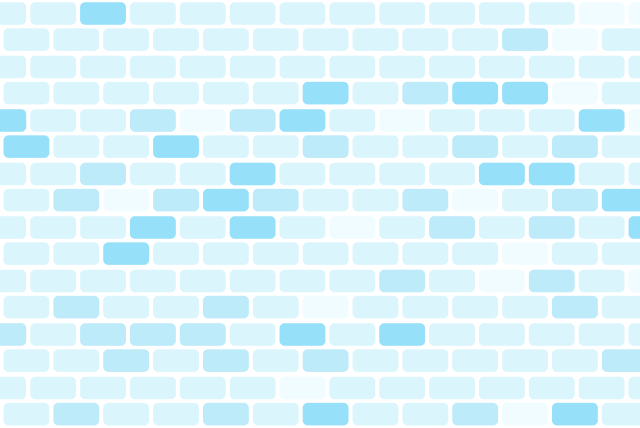
This pattern is drawn by a WebGL 2 fragment shader. Its source:

```glsl
#version 300 es
precision highp float;
// Running-bond wall of rounded pale blue bricks with white joints and scattered tints.

uniform vec2 u_resolution;
out vec4 fragColor;

float hash(ivec2 cell) {
    uvec2 q = uvec2(cell + 64) * uvec2(1597u, 3812u);
    uint n = (q.x ^ (q.y >> 1)) * 74699u;
    n = (n ^ (n >> 15)) * 40503u;
    n = (n ^ (n >> 13)) * 69069u;
    return float((n ^ (n >> 16)) & 65535u) / 65536.0;
}

float roundedBox(vec2 p, vec2 halfSize, float radius) {
    vec2 d = abs(p) - halfSize + radius;
    return length(max(d, 0.0)) + min(max(d.x, d.y), 0.0) - radius;
}

// Mostly the base tint, with fewer mid, strong and near-white bricks.
vec3 brickColor(float pick) {
    if (pick < 0.118) return vec3(0.59, 0.88, 0.98);
    if (pick < 0.263) return vec3(0.74, 0.92, 0.98);
    if (pick < 0.330) return vec3(0.94, 0.99, 1.0);
    return vec3(0.86, 0.96, 0.99);
}

void main() {
    vec2 p = gl_FragCoord.xy / u_resolution.y;
    vec2 pitch = vec2(0.1165, 1.0 / 16.0);

    // Alternate rows shift by nearly half a brick.
    float row = floor(p.y / pitch.y);
    float odd = mod(row, 2.0);
    vec2 grid = p / pitch + vec2(mix(-0.030, 0.434, odd), 0.0);
    vec2 cell = floor(grid);
    vec2 local = (grid - cell - 0.5) * pitch;
    local.y -= mix(0.0012, -0.0003, odd);

    float dist = roundedBox(local, vec2(0.0536, 0.0264), 0.012);
    float coverage = clamp(0.5 - dist * u_resolution.y, 0.0, 1.0);
    vec3 joint = vec3(1.0);
    fragColor = vec4(mix(joint, brickColor(hash(ivec2(cell))), coverage), 1.0);
}
```
